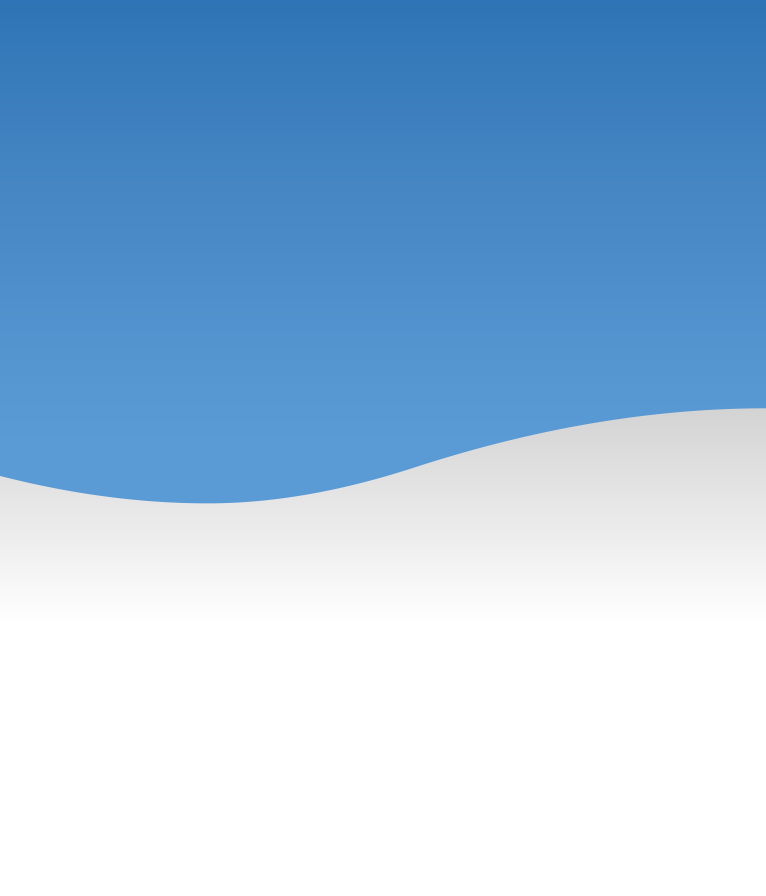
Reproduce this background procedurally as a Shadertoy shader.

```glsl
// A blue gradient sky above a smooth wave whose pale grey crest fades to white.

const vec3 SKY_TOP = vec3(0.178, 0.455, 0.712);
const vec3 SKY_LOW = vec3(0.357, 0.608, 0.835);
const vec3 CREST_GREY = vec3(0.827);
const vec3 BASE_WHITE = vec3(1.0);
const float SKY_END = 0.505;    // height where the sky stops brightening
const float CREST_TOP = 0.5443; // heights where the grey fade starts and ends
const float FADE_END = 0.3034;
const float GAMMA = 2.2;

// Wave knots: x, height, slope
const int KNOT_COUNT = 4;
const vec3 KNOTS[KNOT_COUNT] = vec3[KNOT_COUNT](
    vec3(0.0, 0.4688, -0.218),
    vec3(0.2713, 0.4382, 0.0),
    vec3(0.5412, 0.4783, 0.278),
    vec3(1.0, 0.5443, 0.0)
);

// Cubic Hermite curve between two knots
float hermite(vec3 a, vec3 b, float x) {
    float span = b.x - a.x;
    float t = clamp((x - a.x) / span, 0.0, 1.0);
    float s = 1.0 - t;
    float rise = mix(a.y, b.y, t * t * (3.0 - 2.0 * t));
    return rise + span * t * s * (a.z * s - b.z * t);
}

float waveHeight(float x) {
    float height = KNOTS[0].y;
    for (int i = 0; i < KNOT_COUNT - 1; i++) {
        if (x >= KNOTS[i].x) height = hermite(KNOTS[i], KNOTS[i + 1], x);
    }
    return height;
}

// Blend in linear light
vec3 mixLinear(vec3 a, vec3 b, float t) {
    return pow(mix(pow(a, vec3(GAMMA)), pow(b, vec3(GAMMA)), t), vec3(1.0 / GAMMA));
}

void mainImage(out vec4 fragColor, in vec2 fragCoord) {
    vec2 uv = fragCoord / iResolution.xy;
    float pixel = 1.0 / iResolution.y;

    // Vertical gradients
    float skyDepth = clamp((1.0 - uv.y) / (1.0 - SKY_END), 0.0, 1.0);
    vec3 sky = mixLinear(SKY_TOP, SKY_LOW, skyDepth);
    float fade = clamp((CREST_TOP - uv.y) / (CREST_TOP - FADE_END), 0.0, 1.0);
    vec3 wave = mix(CREST_GREY, BASE_WHITE, fade);

    // Smooth wave edge
    float above = uv.y - waveHeight(uv.x);
    float skyCover = clamp(above / pixel + 0.5, 0.0, 1.0);

    fragColor = vec4(mix(wave, sky, skyCover), 1.0);
}
```
